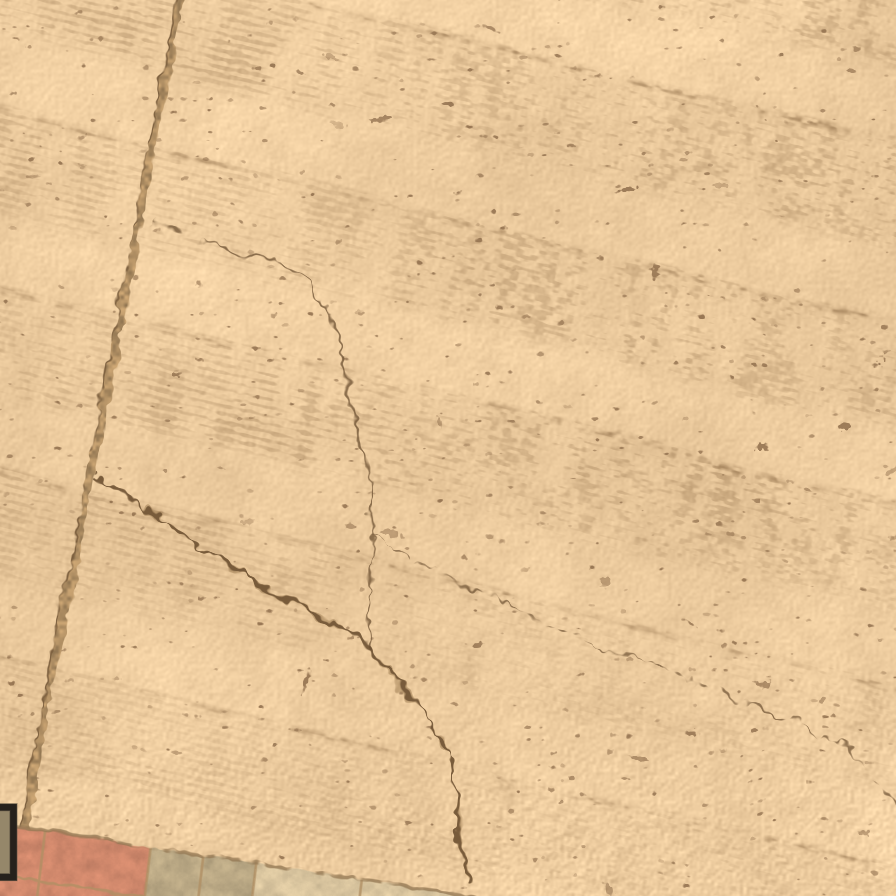
This texture is drawn by a three.js fragment shader. Its source:

```glsl
// Weathered sandy concrete slab with raked bands, a joint, branching cracks and a paver border.
varying vec2 vUv;

const vec3 LIGHT = vec3(0.975, 0.845, 0.665);
const vec3 SHADOW = vec3(0.850, 0.720, 0.550);
const vec3 JOINT_FILL = vec3(0.69, 0.56, 0.39);
const vec3 CRACK_DARK = vec3(0.42, 0.31, 0.19);
const vec3 PIT_BROWN = vec3(0.54, 0.41, 0.28);
const vec3 PAVER_RED = vec3(0.81, 0.53, 0.42);
const vec3 PAVER_GREY = vec3(0.73, 0.66, 0.52);
const vec3 PAVER_PALE = vec3(0.85, 0.77, 0.62);
const vec3 IRON = vec3(0.15, 0.13, 0.11);
const float BAND_SLOPE = 0.24;
const float BAND_PERIOD = 0.203;
const float BAND_TOP = 0.684;
const float RAKE_PERIOD = 0.0092;
const float PAVER_WIDTH = 0.12;
const float SOFT = 0.0011;

float hash(vec2 p) {
  vec3 q = fract(p.xyx * 0.1031);
  q += dot(q, q.yzx + 33.33);
  return fract((q.x + q.y) * q.z);
}

float noise(vec2 p) {
  vec2 i = floor(p), f = fract(p);
  f = f * f * (3.0 - 2.0 * f);
  return mix(mix(hash(i), hash(i + vec2(1, 0)), f.x),
             mix(hash(i + vec2(0, 1)), hash(i + vec2(1, 1)), f.x), f.y);
}

float fbm(vec2 p) {
  float sum = 0.0, amp = 0.53;
  for (int i = 0; i < 4; i++) {
    sum += amp * noise(p);
    p = p * 2.03 + 17.0;
    amp *= 0.5;
  }
  return sum;
}

vec2 jitter(vec2 p) { return vec2(noise(p), noise(p + 31.0)) - 0.5; }

// Coverage of a stroke with the given half width.
float stroke(float d, float halfWidth) {
  return 1.0 - smoothstep(halfWidth - SOFT, halfWidth + SOFT, d);
}

float segment(vec2 p, vec2 a, vec2 b) {
  p -= a;
  b -= a;
  return length(p - b * clamp(dot(p, b) / dot(b, b), 0.0, 1.0));
}

float path(vec2 p, vec2 a, vec2 b, vec2 c, vec2 d, vec2 e) {
  return min(min(segment(p, a, b), segment(p, b, c)), min(segment(p, c, d), segment(p, d, e)));
}

// Sparse ragged holes, one candidate per grid cell.
float pits(vec2 p, float cells, float share, float size) {
  vec2 g = p * cells + 2.0 * jitter(p * 9.0), id = floor(g);
  vec2 centre = 0.3 + 0.4 * vec2(hash(id + 3.1), hash(id + 8.7));
  float d = length((fract(g) - centre) * vec2(0.7, 1.2)) / cells;
  float r = size * (0.3 + 0.7 * hash(id + 5.3)) * (0.3 + 1.3 * noise(p * 330.0));
  return stroke(d, r) * step(1.0 - share, hash(id)) * (0.3 + 0.7 * hash(id + 1.9));
}

// Tone of the slab: 0 is light, 1 is shadow.
float slabTone(vec2 p) {
  vec2 q = vec2(p.x - BAND_SLOPE * p.y, p.y + BAND_SLOPE * p.x);
  float phase = fract((q.y + 0.01 * (noise(q * 7.0) - 0.5) - BAND_TOP) / BAND_PERIOD);
  float band = smoothstep(0.3, 0.45, phase) * (1.0 - smoothstep(0.97, 1.0, phase));
  band *= mix(0.4, 1.0, noise(q * vec2(5, 12))) * mix(0.5, 1.0, smoothstep(0.2, 0.5, p.y));
  // Raked rows on the left give way to broken dashes on the right.
  float rows = 0.5 + 0.5 * sin(6.2832 * q.y / RAKE_PERIOD + 2.0 * noise(q * 12.0));
  float dashes = noise(q * vec2(120, 300));
  float marks = mix(dashes, rows, 0.5 - 0.4 * smoothstep(0.3, 0.6, p.x));
  float columns = 0.6 * noise(q * vec2(65, 14)) + 0.4 * noise(q * 24.0);
  float scratch = band * smoothstep(0.53, 0.8, 0.58 * marks + 0.52 * columns);
  float lip = exp(-pow((phase - 0.955) / 0.016, 2.0)) * smoothstep(0.4, 0.65, noise(q * vec2(45, 20)));
  // Soft stains, fine lit relief and grain.
  float stain = 0.75 * fbm(p * 5.0) + 0.5 * fbm(p * 42.0) - 0.625;
  float relief = noise(p * 250.0) - noise(p * 250.0 + vec2(-0.7, 0.7));
  float rough = 0.32 + 0.25 * (1.0 - smoothstep(0.05, 0.3, p.y));
  float grain = 0.16 * (noise(p * 380.0) - 0.5);
  return 0.28 + stain + grain + 0.17 * band + 0.9 * scratch + 1.3 * lip * dashes + rough * relief;
}

void main() {
  vec2 p = vUv;
  vec3 col = mix(LIGHT, SHADOW, slabTone(p));
  float holes = max(pits(p, 75.0, 0.14, 0.0026), pits(p + 0.37, 21.0, 0.1, 0.006));
  col = mix(col, PIT_BROWN, 0.85 * holes);

  // Jagged cracks that widen, thin out and break.
  vec2 jag = jitter(p * 45.0), chip = jitter(p * 150.0);
  vec2 c = p + 0.012 * jag + 0.007 * chip;
  float upper = path(c, vec2(0.169, 0.753), vec2(0.341, 0.69), vec2(0.371, 0.648), vec2(0.414, 0.466), vec2(0.414, 0.281));
  float lower = path(c, vec2(0.108, 0.473), vec2(0.241, 0.375), vec2(0.414, 0.281), vec2(0.501, 0.16), vec2(0.521, 0.015));
  float side = path(c, vec2(0.414, 0.401), vec2(0.6, 0.303), vec2(0.742, 0.254), vec2(0.95, 0.167), vec2(1.01, 0.085));
  float wear = noise(p * 42.0 + 9.0), nick = noise(p * 140.0 + 5.0);
  float broken = smoothstep(0.25, 0.6, 0.5 * wear + 0.5 * nick);
  col = mix(col, JOINT_FILL, 0.7 * stroke(lower, 0.008 * wear * nick));
  col = mix(col, CRACK_DARK, 0.85 * stroke(lower, 0.0003 + 0.0028 * nick));
  col = mix(col, CRACK_DARK, 0.75 * stroke(upper, 0.0004 + 0.0013 * nick) * mix(broken, 1.0, smoothstep(0.3, 0.36, p.x)));
  col = mix(col, CRACK_DARK, 0.7 * stroke(side, 0.0018 * nick) * broken);

  // Slanted joint with a dark, broken left edge.
  float jointX = p.x - 0.012 - 0.19 * p.y + 0.007 * jag.x + 0.005 * chip.x;
  float jointHalf = 0.002 + 0.004 * noise(vec2(p.y * 30.0, 2.0));
  col = mix(col, JOINT_FILL * (0.82 + 0.36 * noise(p * 220.0)), stroke(abs(jointX), jointHalf));
  col = mix(col, CRACK_DARK, 0.8 * broken * stroke(abs(jointX + jointHalf), 0.001));

  // Paver border in the lower left.
  float below = 0.081 - 0.156 * p.x - p.y + 0.004 * jag.y + 0.003 * chip.y;
  float along = (p.x - 0.05 - 0.12 * (p.y - 0.07)) / PAVER_WIDTH;
  float seam = min(abs(fract(along + 0.5) - 0.5), abs(along - 1.5)) * PAVER_WIDTH;
  vec3 paver = along < 1.0 ? PAVER_RED : (along < 2.0 ? PAVER_GREY : PAVER_PALE);
  paver *= 0.88 + 0.24 * fbm(p * 90.0);
  paver = mix(paver, JOINT_FILL, 0.8 * stroke(min(seam, abs(below - 0.058)), 0.0015));
  col = mix(col, paver, smoothstep(-SOFT, SOFT, below));
  col = mix(col, JOINT_FILL * 0.85, 0.8 * broken * stroke(abs(below), 0.002));

  // Iron frame cut off by the left edge.
  vec2 box = abs(p - vec2(-0.01, 0.06)) - vec2(0.029, 0.043);
  float frame = max(box.x, box.y);
  col = mix(col, PAVER_GREY * 0.8, stroke(frame, 0.0));
  col = mix(col, IRON, stroke(abs(frame + 0.004), 0.004));
  gl_FragColor = vec4(col, 1.0);
}
```
